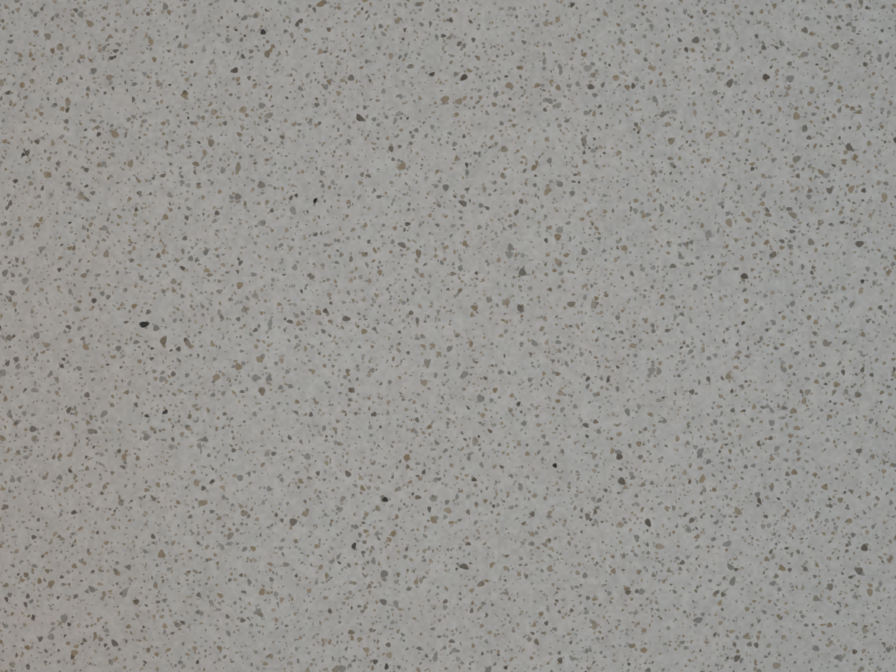
A Shadertoy shader for this texture:

```glsl
const vec3 STONE = vec3(0.625, 0.622, 0.612);
const vec3 TAN = vec3(0.47, 0.415, 0.335);
const vec3 GREY = vec3(0.42, 0.42, 0.405);
const vec3 UMBER = vec3(0.30, 0.275, 0.245);
const vec3 BLACK = vec3(0.12, 0.12, 0.125);

vec3 hash3(vec2 p) {
    vec3 q = fract(p.xyx * vec3(0.1031, 0.1030, 0.0973));
    q += dot(q, q.yxz + 33.33);
    return fract((q.xxy + q.yzz) * q.zyx);
}

float valueNoise(vec2 p) {
    vec2 cell = floor(p);
    vec2 f = fract(p);
    f = f * f * (3.0 - 2.0 * f);
    float low = mix(hash3(cell).x, hash3(cell + vec2(1.0, 0.0)).x, f.x);
    float high = mix(hash3(cell + vec2(0.0, 1.0)).x, hash3(cell + 1.0).x, f.x);
    return mix(low, high, f.y);
}

// Signed distance to a slightly lumpy, stretched pebble
float pebble(vec2 p, float radius, float angle, float stretch) {
    float c = cos(angle), s = sin(angle);
    vec2 q = mat2(c, s, -s, c) * p * vec2(1.0 / stretch, stretch);
    float lump = 0.1 * cos(3.0 * atan(q.y, q.x + 1e-6) + 5.0 * angle);
    return length(q) - radius * (1.0 + lump);
}

vec3 grainColor(float tone, float hue) {
    vec3 color = mix(GREY, TAN, smoothstep(0.25, 0.75, hue));
    color = mix(color, UMBER, smoothstep(0.72, 0.95, tone));
    return color + 0.07 * (0.5 - fract(tone * 7.0));
}

// One jittered grain per cell; blackness turns the whole layer dark
vec3 addGrains(vec3 color, vec2 uv, float cells, float share, vec2 radii,
               float opacity, float blackness, float seed, float blur) {
    vec2 p = uv * cells;
    vec2 home = floor(p);
    for (int y = -1; y <= 1; y++) {
        for (int x = -1; x <= 1; x++) {
            vec2 cell = home + vec2(x, y);
            vec3 place = hash3(cell + seed);
            vec3 look = hash3(cell + seed + 211.7);
            vec3 kind = hash3(cell + seed + 437.3);
            if (place.z > share) continue;
            vec2 offset = (p - cell - place.xy) / cells;
            float radius = mix(radii.x, radii.y, look.x * look.x);
            float d = pebble(offset, radius, 6.2832 * look.y, 1.0 + 0.32 * look.z);
            float cover = 1.0 - smoothstep(-blur, blur, d);
            vec3 tint = mix(grainColor(kind.x, kind.y), BLACK, blackness);
            color = mix(color, tint, cover * opacity * mix(0.65, 1.0, kind.z));
        }
    }
    return color;
}

// Uneven light: warm at the lower left, cooler at the right
vec3 lighting(vec2 uv, float aspect) {
    vec2 s = uv / vec2(aspect, 1.0);
    float warm = (1.0 - smoothstep(0.0, 0.35, s.x)) * (1.0 - 0.7 * s.y);
    float cool = smoothstep(0.5, 1.0, s.x);
    vec3 light = vec3(1.0) + warm * vec3(0.0, -0.025, -0.045);
    light += cool * vec3(-0.015, -0.002, 0.004);
    return light * (1.0 - 0.09 * dot(s - 0.5, s - 0.5));
}

void mainImage(out vec4 fragColor, in vec2 fragCoord) {
    vec2 uv = fragCoord / iResolution.y;
    float blur = 0.0011 + 0.4 / iResolution.y;

    // Pale mottled ground
    float cloud = valueNoise(uv * 24.0) - 0.5;
    float mottle = valueNoise(uv * 95.0 + 17.0) - 0.5;
    float grit = valueNoise(uv * 210.0 + 53.0) - 0.5;
    vec3 color = STONE + 0.014 * cloud + 0.03 * mottle + 0.04 * grit;
    color += vec3(0.007, -0.002, -0.004) * (valueNoise(uv * 40.0 + 91.0) - 0.4);

    // Grains from dust to pebbles, then sparse black chips
    color = addGrains(color, uv, 115.0, 0.50, vec2(0.0010, 0.0023), 0.62, 0.0, 11.0, blur);
    color = addGrains(color, uv, 72.0, 0.55, vec2(0.0018, 0.0036), 0.85, 0.0, 73.0, blur);
    color = addGrains(color, uv, 40.0, 0.30, vec2(0.0032, 0.0056), 0.88, 0.0, 139.0, blur);
    color = addGrains(color, uv, 13.0, 0.08, vec2(0.0028, 0.0055), 1.0, 0.9, 307.0, blur);

    fragColor = vec4(color * lighting(uv, iResolution.x / iResolution.y), 1.0);
}
```
